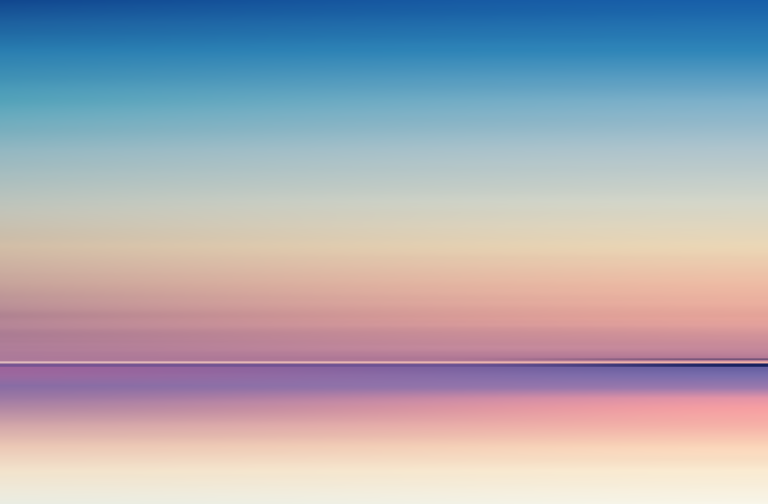
Write a Shadertoy shader that draws this background.

```glsl
// Motion-blurred sunset: a banded sky above a calm, glowing sea.

// Each stop holds a colour and, in w, its distance below the top edge.
const vec4 SKY_LEFT[9] = vec4[9](
    vec4(0.07, 0.28, 0.56, 0.00), vec4(0.16, 0.49, 0.69, 0.10),
    vec4(0.33, 0.64, 0.73, 0.20), vec4(0.58, 0.72, 0.76, 0.30),
    vec4(0.74, 0.77, 0.74, 0.40), vec4(0.82, 0.74, 0.65, 0.49),
    vec4(0.78, 0.64, 0.61, 0.565), vec4(0.69, 0.51, 0.57, 0.63),
    vec4(0.69, 0.49, 0.61, 0.71));
const vec4 SKY_RIGHT[9] = vec4[9](
    vec4(0.09, 0.37, 0.66, 0.00), vec4(0.18, 0.52, 0.72, 0.10),
    vec4(0.49, 0.69, 0.79, 0.20), vec4(0.69, 0.77, 0.80, 0.30),
    vec4(0.83, 0.84, 0.79, 0.40), vec4(0.92, 0.84, 0.71, 0.49),
    vec4(0.93, 0.73, 0.64, 0.565), vec4(0.90, 0.64, 0.60, 0.63),
    vec4(0.71, 0.48, 0.59, 0.71));
const vec4 SEA_LEFT[9] = vec4[9](
    vec4(0.62, 0.39, 0.61, 0.73), vec4(0.61, 0.41, 0.62, 0.745),
    vec4(0.53, 0.42, 0.64, 0.765), vec4(0.61, 0.47, 0.64, 0.79),
    vec4(0.69, 0.53, 0.64, 0.81), vec4(0.82, 0.65, 0.66, 0.845),
    vec4(0.92, 0.78, 0.71, 0.885), vec4(0.95, 0.89, 0.80, 0.935),
    vec4(0.92, 0.93, 0.89, 1.00));
const vec4 SEA_RIGHT[9] = vec4[9](
    vec4(0.40, 0.38, 0.64, 0.73), vec4(0.47, 0.43, 0.68, 0.745),
    vec4(0.62, 0.48, 0.68, 0.77), vec4(0.90, 0.58, 0.65, 0.79),
    vec4(0.97, 0.62, 0.63, 0.81), vec4(0.97, 0.70, 0.66, 0.845),
    vec4(0.98, 0.83, 0.72, 0.885), vec4(0.98, 0.92, 0.82, 0.935),
    vec4(0.97, 0.96, 0.91, 1.00));

vec3 gradient(vec4 stops[9], float depth) {
    vec3 color = stops[0].rgb;
    for (int i = 1; i < 9; i++) {
        float blend = (depth - stops[i - 1].w) / (stops[i].w - stops[i - 1].w);
        color = mix(color, stops[i].rgb, clamp(blend, 0.0, 1.0));
    }
    return color;
}

float hash(vec2 p) {
    return fract(sin(dot(p, vec2(127.1, 311.7))) * 4375.85);
}

float noise(vec2 p) {
    vec2 cell = floor(p), f = fract(p);
    f = f * f * (3.0 - 2.0 * f);
    return mix(mix(hash(cell), hash(cell + vec2(1, 0)), f.x),
               mix(hash(cell + vec2(0, 1)), hash(cell + vec2(1, 1)), f.x), f.y);
}

// Long horizontal streaks, centred on zero
float streaks(vec2 p) {
    float sum = 0.0, weight = 0.5;
    for (float rows = 45.0; rows < 200.0; rows *= 2.0) {
        sum += weight * (noise(vec2(p.x * 1.5 + rows, p.y * rows)) - 0.5);
        weight *= 0.6;
    }
    return sum;
}

// Soft horizontal line of the given half width
float line(float depth, float center, float halfWidth) {
    float edge = 0.75 / iResolution.y;
    return 1.0 - smoothstep(halfWidth - edge, halfWidth + edge, abs(depth - center));
}

void mainImage(out vec4 fragColor, in vec2 fragCoord) {
    vec2 uv = fragCoord / iResolution.xy;
    float depth = 1.0 - uv.y;
    float pixel = 1.0 / iResolution.y;

    // Sky and sea, each blended from left to right
    float skyBlend = 1.0 - pow(1.0 - uv.x, 1.5);
    vec3 sky = mix(gradient(SKY_LEFT, depth), gradient(SKY_RIGHT, depth), skyBlend);
    vec3 sea = mix(gradient(SEA_LEFT, depth), gradient(SEA_RIGHT, depth),
                   smoothstep(-0.1, 1.1, uv.x));

    // Streaks gather in the haze above the horizon
    float haze = smoothstep(0.56, 0.68, depth);
    sky += streaks(uv) * mix(vec3(0.018), vec3(0.08, 0.07, 0.05), haze);
    sea += streaks(uv + 7.0) * 0.02;
    vec3 color = mix(sky, sea, smoothstep(-pixel, pixel, depth - 0.7225));

    // Bright horizon with a shadow line that deepens to the right
    float right = smoothstep(0.55, 1.0, uv.x);
    color = mix(color, vec3(0.13, 0.13, 0.32), line(depth, 0.7125, 0.0009) * right * 0.8);
    color = mix(color, mix(vec3(0.90, 0.76, 0.76), vec3(0.97, 0.72, 0.66), uv.x),
                line(depth, 0.7192, 0.0022) * 0.9);
    vec3 shadow = mix(vec3(0.38, 0.29, 0.55), vec3(0.08, 0.12, 0.36), right);
    color = mix(color, shadow, line(depth, 0.7245, 0.0032) * mix(0.65, 0.97, right));

    fragColor = vec4(clamp(color, 0.0, 1.0), 1.0);
}
```
